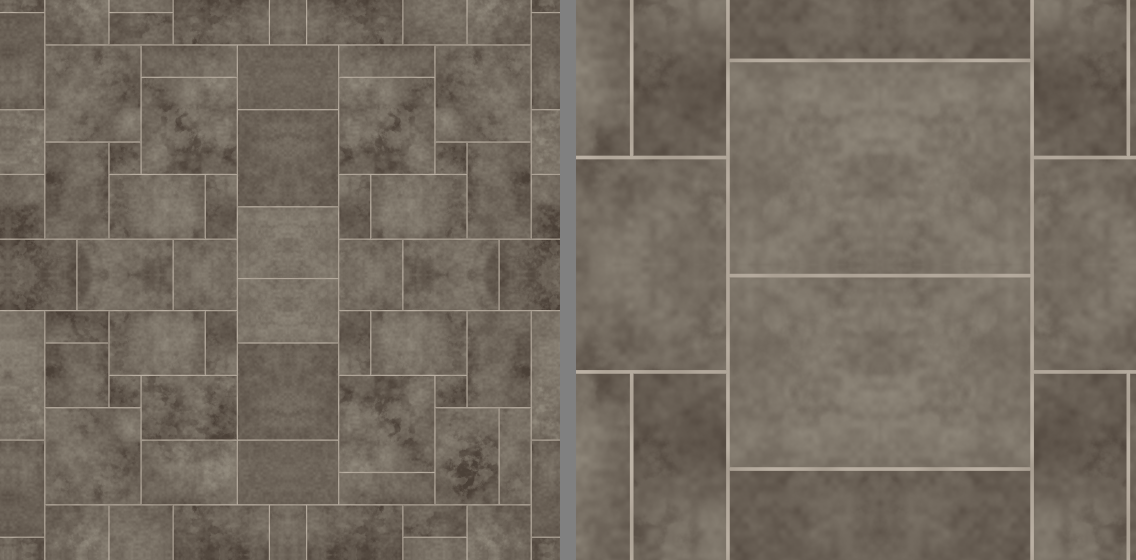
Left: the whole. Right: its middle third, enlarged.
A WebGL 1 fragment shader for this texture:

```glsl
precision highp float;
uniform vec2 u_resolution;

float hash(vec2 p) {
  return fract(sin(dot(p, vec2(127.1, 311.7))) * 43758.5453);
}

float noise(vec2 p) {
  vec2 i = floor(p), f = fract(p);
  f = f * f * (3.0 - 2.0 * f);
  return mix(mix(hash(i), hash(i + vec2(1.0, 0.0)), f.x),
             mix(hash(i + vec2(0.0, 1.0)), hash(i + 1.0), f.x), f.y);
}

float fbm(vec2 p) {
  float sum = 0.0, amp = 0.5;
  for (int i = 0; i < 5; i++) {
    sum += amp * noise(p);
    p = mat2(1.6, 1.2, -1.2, 1.6) * p + 7.3;
    amp *= 0.5;
  }
  return sum / 0.97;
}

// Boxes are (left, bottom, right, top); a cut keeps the side holding the point
vec4 cutX(vec4 b, float x, float at) {
  return x < at ? vec4(b.xy, min(b.z, at), b.w) : vec4(max(b.x, at), b.yzw);
}

vec4 cutY(vec4 b, float y, float at) {
  return y < at ? vec4(b.xyz, min(b.w, at)) : vec4(b.x, max(b.y, at), b.zw);
}

// Two nested pinwheels of tiles, with a few cuts that differ by quadrant
vec4 tileBox(vec2 g, bool right, bool top) {
  if (g.x < 2.0 && g.y < 7.0)
    return cutY(cutY(vec4(0, 0, 2, 7), g.y, 5.0), g.y, 2.0);
  if (g.x >= 2.0 && g.y < 1.0)
    return cutX(cutX(vec4(2, 0, 9, 1), g.x, 4.0), g.x, 7.0);
  if (g.x >= 8.0) {
    vec4 side = cutY(cutY(vec4(8, 1, 9, 9), g.y, 5.0), g.y, 8.0);
    return top ? cutY(side, g.y, 3.0) : side;
  }
  if (g.y >= 7.0) {
    vec4 band = cutX(cutX(cutX(vec4(0, 7, 8, 9), g.x, 1.0), g.x, 4.0), g.x, 6.0);
    return right != top && band.z == 6.0 ? cutY(band, g.y, 8.0) : band;
  }
  bool lowerLeft = !right && !top;
  if (g.x < 5.0 && g.y >= 3.0)
    return cutY(vec4(2, 3, 5, 7), g.y, lowerLeft ? 5.0 : 6.0);
  if (g.x >= 5.0 && g.y >= 4.0)
    return right && !top ? cutX(vec4(5, 4, 8, 7), g.x, 7.0) : vec4(5, 4, 8, 7);
  if (g.x >= 6.0)
    return lowerLeft ? cutY(vec4(6, 1, 8, 4), g.y, 2.0) : vec4(6, 1, 8, 4);
  if (g.y < 3.0)
    return cutX(vec4(2, 1, 6, 3), g.x, 3.0);
  return vec4(5, 3, 6, 4);
}

// Soft patch that stays on the tile holding its middle
float patchOn(vec4 box, vec2 q, vec2 middle, float radius) {
  vec2 inside = step(box.xy, middle) * step(middle, box.zw);
  vec2 d = (q - middle) / radius;
  return inside.x * inside.y * exp(-dot(d, d));
}

void main() {
  // Fold the canvas about its two mirror axes into grid units
  vec2 uv = gl_FragCoord.xy / u_resolution;
  vec2 s = fract(uv - vec2(0.5143, 0.5091) + 0.5) - 0.5;
  vec2 g = abs(s) * vec2(17.455, 17.3) + vec2(0.42, -0.104);
  vec4 box = tileBox(g, s.x > 0.0, s.y > 0.0);

  // Distance to the joint; tiles on a mirror axis run across it
  vec2 low = box.xy - 9.0 * step(box.xy, vec2(0.5));
  vec2 high = box.zw + 9.0 * step(vec2(8.5), box.zw);
  vec2 gap = min(g - low, high - g);
  float joint = min(gap.x, gap.y);
  bool centre = box.z == 2.0 && box.w == 2.0;
  if (centre) joint = min(joint, abs(s.y + 0.0065) * 17.3);

  // Broad pale and dark patches with ragged outlines
  float id = hash(box.zw);
  vec2 q = g + 37.0 * vec2(id, hash(box.wz + 4.7));
  vec2 w = g + 1.4 * (vec2(fbm(q * 1.6), fbm(q * 1.6 + 31.0)) - 0.5);
  float pale = patchOn(box, w, vec2(2.6, 5.6), 1.1) + patchOn(box, w, vec2(8.6, 4.0), 1.3)
             + patchOn(box, w, vec2(6.9, 8.0), 0.9) + 0.7 * patchOn(box, w, vec2(4.6, 0.6), 1.0);
  float dark = patchOn(box, w, vec2(3.7, 4.1), 1.0) + patchOn(box, w, vec2(5.9, 5.9), 0.9)
             + patchOn(box, w, vec2(8.4, 0.1), 0.9) + patchOn(box, w, vec2(2.8, 8.0), 1.3);

  // Weathered stone: clouds, speckled stains and grain
  float calm = box.z == 2.0 ? 0.5 : 1.0;
  float speckle = smoothstep(0.4, 0.64, fbm(q * 4.5 + 11.0));
  float stain = smoothstep(0.48, 0.68, fbm(q * 0.9 + 23.0));
  float wear = 1.0 * (fbm(q * 1.1) - 0.5) + 0.3 * pale * (0.5 + 0.8 * speckle);
  wear -= 0.32 * stain * (0.2 + speckle) + 0.28 * dark * (0.5 + speckle);
  float tone = 0.5 + 0.16 * (id - 0.5) + calm * wear;
  tone += 0.22 * (noise(q * 13.0) - 0.5) + 0.4 * (fbm(q * 5.0) - 0.5);
  tone += centre ? 0.2 : box.z == 1.0 ? 0.15 : 0.0;
  tone -= 0.08 * exp(-joint * 5.0);
  vec3 stone = mix(vec3(0.34, 0.30, 0.263), vec3(0.56, 0.53, 0.48), clamp(tone, -0.2, 1.1));

  // Thin pale grout
  float pixel = 17.4 / min(u_resolution.x, u_resolution.y);
  float grout = clamp((0.019 - joint) / pixel + 0.5, 0.0, 1.0);
  vec3 groutColor = vec3(0.70, 0.66, 0.61) + 0.08 * (noise(g * 4.0) - 0.5);
  gl_FragColor = vec4(mix(stone, groutColor, grout), 1.0);
}
```
